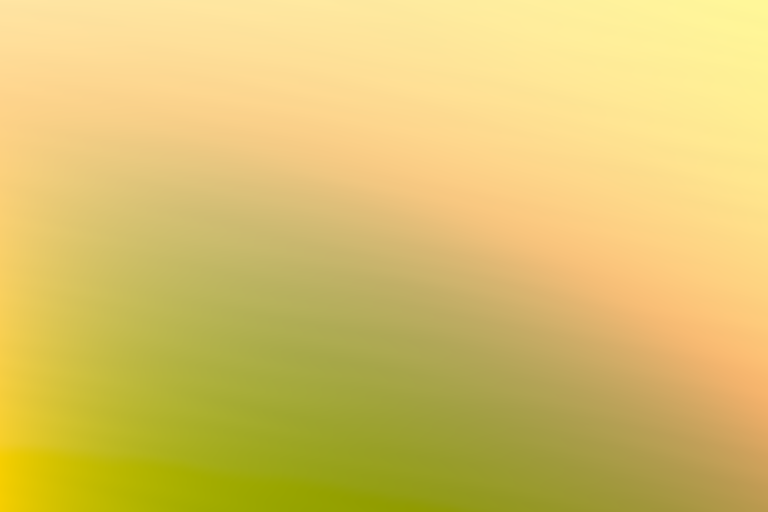
Reproduce this background procedurally as a Shadertoy shader.

```glsl
// A soft blurred backdrop: pale yellow light above a curved peach ridge,
// sinking into olive green below, with a golden glow along the left side.
// Colours blend by distance from the ridge; gradient noise adds fine streaks.

#define RIDGE_START 0.20   // depth of the ridge at the left side
#define RIDGE_DROP 0.58    // how far it falls towards the right
#define RIDGE_SOFTNESS 0.05
#define LIGHT_RATE 2.4     // fade from the ridge to the upper light
#define SHADE_RATE 3.2     // fade from the ridge to the lower green
#define GLOW_STRENGTH 0.93
#define GLOW_RATE 5.0      // fade of the glow away from the left
#define EDGE_WOBBLE 0.014  // unevenness of the saturated lower edge
#define STREAK_AMOUNT 0.012

vec2 hashGradient(vec2 cell) {
    vec2 k = vec2(dot(cell, vec2(127.1, 311.7)), dot(cell, vec2(269.5, 183.3)));
    return 2.0 * fract(sin(k) * 43758.5) - 1.0;
}

float gradientNoise(vec2 p) {
    vec2 cell = floor(p), f = fract(p);
    vec2 s = f * f * f * (f * (f * 6.0 - 15.0) + 10.0);
    vec2 e = vec2(1.0, 0.0);
    float a = dot(hashGradient(cell), f);
    float b = dot(hashGradient(cell + e.xy), f - e.xy);
    float c = dot(hashGradient(cell + e.yx), f - e.yx);
    float d = dot(hashGradient(cell + e.xx), f - e.xx);
    return mix(mix(a, b, s.x), mix(c, d, s.x), s.y);
}

void mainImage(out vec4 fragColor, in vec2 fragCoord) {
    vec2 uv = fragCoord / iResolution.xy;
    float x = uv.x;
    float depth = 1.0 - uv.y;

    // Softened distances on either side of the ridge
    float d = depth - RIDGE_START - RIDGE_DROP * x * x;
    float below = 0.5 * (d + sqrt(d * d + RIDGE_SOFTNESS * RIDGE_SOFTNESS));
    float above = below - d;

    // Peach ridge rising into pale light
    vec3 ridgeColor = mix(vec3(1.0, 0.82, 0.54), vec3(1.0, 0.70, 0.42), x * x);
    vec3 lightColor = vec3(1.0, 1.02, 0.80 - 0.17 * x);
    vec3 color = mix(ridgeColor, lightColor, 1.0 - exp(-LIGHT_RATE * above));

    // Olive shade, held back by the golden glow
    float glow = GLOW_STRENGTH * exp(-GLOW_RATE * x);
    float shade = (1.0 - exp(-SHADE_RATE * below)) * (1.0 - glow);
    color.rg = mix(color.rg, vec2(0.47, mix(0.65, 0.50, x)), shade);

    // Blue drains with depth
    float drain = mix(0.78, 1.0, min(2.0 * x, 1.0));
    color.b -= drain * below * (0.4 + 0.5 * below);

    // Uneven lower edge where blue vanishes
    float wobble = gradientNoise(vec2(x * 9.0, 3.5))
                 + 0.4 * gradientNoise(vec2(x * 31.0, depth * 20.0));
    float edge = 0.885 + 0.08 * x + 0.2 * x * x + EDGE_WOBBLE * wobble;
    color.b *= 1.0 - smoothstep(edge - 0.025, edge + 0.012, depth);

    // Faint slanted streaks
    float streak = gradientNoise(vec2(x * 5.0 + uv.y * 2.0, uv.y * 32.0 + x * 9.0));
    color += STREAK_AMOUNT * streak * vec3(1.0, 0.9, 0.5);

    fragColor = vec4(clamp(color, 0.0, 1.0), 1.0);
}
```
